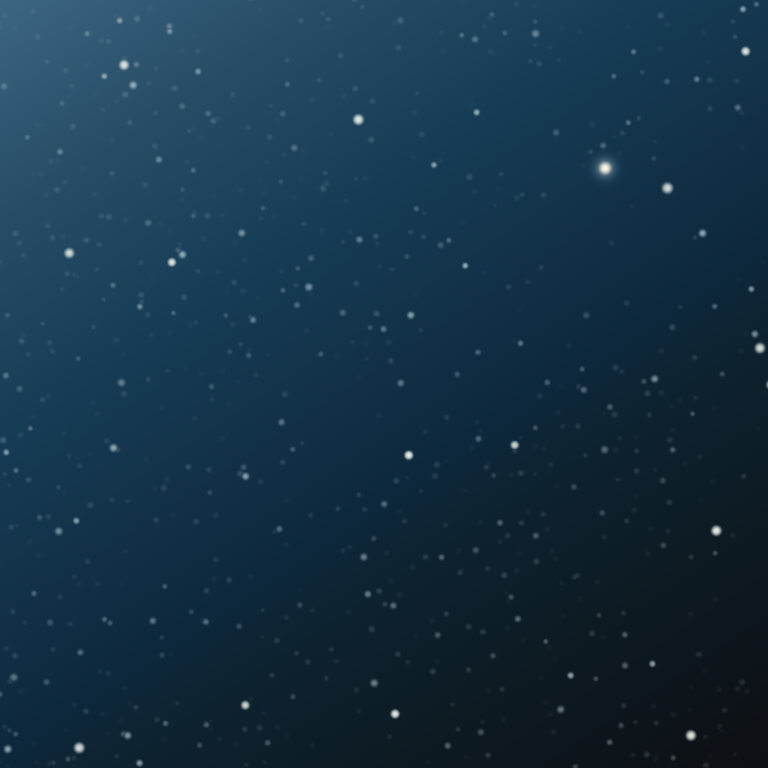
Write a Shadertoy shader that draws this texture.

```glsl
// A starry night sky: a diagonal gradient from hazy blue to near black,
// covered by cellular layers of soft round stars. Layered sines gather
// the stars into loose clusters, and one warm star carries a halo.

const vec3 STAR_COOL = vec3(0.80, 0.88, 0.92);
const vec3 STAR_WARM = vec3(1.00, 0.97, 0.88);

vec3 hash3(vec2 cell, float seed) {
    vec3 p = fract(vec3(cell.xyx + seed) * vec3(0.1031, 0.1030, 0.0973));
    p += dot(p, p.yxz + 33.33);
    return fract((p.xxy + p.yzz) * p.zyx);
}

// Blend towards the next gradient colour between two stops.
vec3 addStop(vec3 base, vec3 next, float from, float to, float t) {
    return mix(base, next, clamp((t - from) / (to - from), 0.0, 1.0));
}

vec3 skyColor(vec2 uv) {
    // 0 at the upper left corner, 1 at the lower right
    float t = dot(vec2(uv.x, 1.0 - uv.y), vec2(0.40, 0.60));
    vec3 c = vec3(0.235, 0.40, 0.50);
    c = addStop(c, vec3(0.155, 0.30, 0.40), 0.00, 0.17, t);
    c = addStop(c, vec3(0.090, 0.235, 0.335), 0.17, 0.34, t);
    c = addStop(c, vec3(0.065, 0.185, 0.270), 0.34, 0.50, t);
    c = addStop(c, vec3(0.050, 0.155, 0.235), 0.50, 0.59, t);
    c = addStop(c, vec3(0.052, 0.135, 0.185), 0.59, 0.66, t);
    c = addStop(c, vec3(0.052, 0.100, 0.130), 0.66, 0.81, t);
    return addStop(c, vec3(0.050, 0.058, 0.075), 0.81, 1.00, t);
}

// Smooth density of stars, thicker towards the left.
float clustering(vec2 p) {
    float waves = sin(p.x * 9.0 + 2.0 * sin(p.y * 7.0))
                + sin(p.y * 11.0 - p.x * 5.0 + 1.0)
                + 0.6 * sin(p.x * 23.0 + p.y * 17.0);
    return clamp(1.15 - 0.4 * p.x + 0.28 * waves, 0.25, 2.0);
}

float softDisc(float d, float radius) {
    return 1.0 - smoothstep(0.1 * radius, radius, d);
}

// One jittered star per chosen cell; dim and bright bound its peak.
float starLayer(vec2 p, float cells, float density, float radius,
                float dim, float bright, float seed) {
    vec2 home = floor(p * cells);
    float light = 0.0;
    for (int y = -1; y <= 1; y++) {
        for (int x = -1; x <= 1; x++) {
            vec2 cell = home + vec2(x, y);
            vec3 place = hash3(cell, seed);
            vec3 look = hash3(cell, seed + 57.0);
            vec2 center = (cell + place.xy) / cells;
            float present = step(place.z, density * clustering(center));
            float peak = mix(dim, bright, look.x * look.x);
            float size = radius * mix(0.85, 1.15, look.y);
            light = max(light, present * peak * softDisc(length(p - center), size));
        }
    }
    return light;
}

void mainImage(out vec4 fragColor, in vec2 fragCoord) {
    vec2 uv = fragCoord / iResolution.xy;
    vec2 p = fragCoord / iResolution.y;
    vec3 color = skyColor(uv);

    // Star field, from faint dust to bright points
    float dust = starLayer(p, 40.0, 0.27, 0.0052, 0.03, 0.14, 11.0);
    float faint = starLayer(p, 26.0, 0.34, 0.0058, 0.12, 0.36, 23.0);
    float medium = starLayer(p, 12.0, 0.40, 0.0066, 0.36, 0.68, 37.0);
    float strong = starLayer(p, 5.0, 0.40, 0.0086, 0.75, 1.00, 71.0);
    float light = max(max(dust, faint), max(medium, strong));
    color = mix(color, STAR_COOL, light);
    color = mix(color, STAR_WARM, 0.6 * strong);

    // Brightest star with its halo
    float d = length(p - vec2(0.788, 0.781));
    color += STAR_WARM * 0.35 * exp(-d * d / 0.00015);
    color = mix(color, STAR_WARM, softDisc(d, 0.011));

    fragColor = vec4(clamp(color, 0.0, 1.0), 1.0);
}
```
